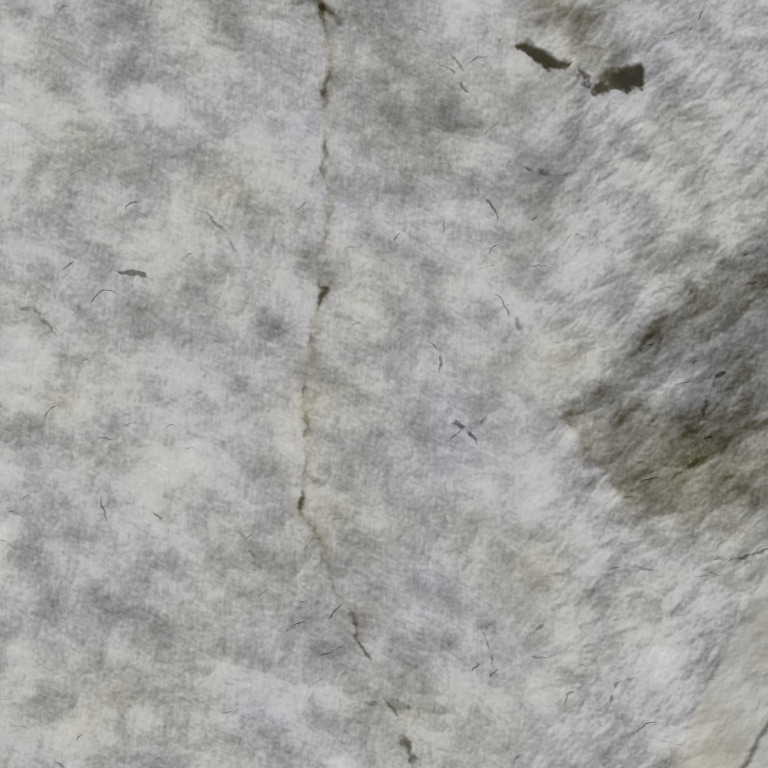
Reproduce this texture procedurally as a Shadertoy shader.

```glsl
vec2 hash2(vec2 cell) {
    vec3 h = fract(cell.xyx * vec3(0.1031, 0.1030, 0.0973));
    h += dot(h, h.yzx + 33.33);
    return fract((h.xx + h.yz) * h.zy);
}

float gradientAt(vec2 cell, vec2 offset) {
    float angle = 6.2832 * hash2(cell).x;
    return dot(vec2(cos(angle), sin(angle)), offset);
}

float gradientNoise(vec2 p) {
    vec2 i = floor(p), f = p - i, e = vec2(0.0, 1.0);
    vec2 u = f * f * f * (f * (f * 6.0 - 15.0) + 10.0);
    return mix(mix(gradientAt(i, f), gradientAt(i + e.yx, f - e.yx), u.x),
               mix(gradientAt(i + e.xy, f - e.xy), gradientAt(i + e.yy, f - e.yy), u.x), u.y);
}

// Layered noise; creased folds each layer into sharp valleys
float fbm(vec2 p, int octaves, float creased) {
    float sum = 0.0, amp = 0.5;
    for (int i = 0; i < octaves; i++) {
        float n = gradientNoise(p);
        sum += amp * mix(n, 1.4 * abs(n), creased);
        p = mat2(1.6, 1.2, -1.2, 1.6) * p + 17.3;
        amp *= 0.52;
    }
    return sum;
}

// 1 inside the distance, fading to 0 across the blur
float cover(float d, float blur) {
    return 1.0 - smoothstep(-blur, blur, d);
}

float segment(vec2 p, vec2 a, vec2 b) {
    vec2 ab = b - a;
    return length(p - a - ab * clamp(dot(p - a, ab) / dot(ab, ab), 0.0, 1.0));
}

// Coordinates stretched along a direction
vec2 grain(vec2 p, vec2 along) {
    return vec2(dot(p, along), 1.6 * dot(p, vec2(-along.y, along.x)));
}

// Stone surface: grain falls to the right, but climbs on the right side
float height(vec2 p) {
    float climbing = smoothstep(0.62, 0.76, p.x);
    vec2 falls = grain(p, vec2(0.6, -0.8)), climbs = grain(p, vec2(0.8, 0.6));
    return mix(fbm(falls * 6.5, 6, 0.6), fbm(climbs * 6.5 + 50.0, 6, 0.6), climbing);
}

// Short bent cracks, tapered at both ends
float cracklets(vec2 p, float scale, float blur) {
    vec2 q = p * scale;
    float dark = 0.0;
    for (int k = 0; k < 9; k++) {
        vec2 cell = floor(q) + vec2(k % 3, k / 3) - 1.0;
        vec2 seed = hash2(cell + 71.0), kind = hash2(cell + 213.0);
        vec2 d = q - cell - seed;
        float angle = -0.9 + 1.2 * (kind.y - 0.5) + 1.3 * smoothstep(0.65, 0.9, p.x);
        float c = cos(angle), s = sin(angle);
        d = vec2(c * d.x + s * d.y, c * d.y - s * d.x);
        float t = d.x / mix(0.15, 0.5, seed.y);
        float width = mix(0.008, 0.04, kind.y) * (1.0 - t * t);
        float line = cover(abs(d.y + 0.08 * t * t) - width, 0.7 * blur * scale + 0.006);
        dark = max(dark, line * cover(abs(t) - 0.8, 0.2) * smoothstep(0.4, 0.9, kind.x));
    }
    return dark;
}

void mainImage(out vec4 fragColor, in vec2 fragCoord) {
    vec2 p = fragCoord / iResolution.y;
    float blur = 1.0 / iResolution.y;
    vec2 jag = vec2(fbm(p * 22.0, 4, 0.0), fbm(p * 22.0 + 40.0, 4, 0.0));
    vec2 w = p + 0.04 * jag;

    // Broad mottling, fine mottling and relief lit from the upper left
    float broad = fbm(p * 3.5 + 5.0, 4, 0.0);
    float mottle = fbm(grain(p, vec2(0.7, -0.7)) * 13.0 + 9.0, 5, 0.0);
    float relief = height(p) - height(p + vec2(-0.0022, 0.0034));
    float tone = 0.645 + 0.22 * broad + 0.28 * mottle + 1.9 * relief;
    tone += 0.06 * gradientNoise(p * 170.0);
    float warmth = 0.008 + 0.07 * fbm(p * 6.0 + 31.0, 5, 0.0);

    // Chalky patches on the left
    float chalk = smoothstep(0.0, 0.25, fbm(p * vec2(6.0, 8.0) + 63.0, 5, 0.0) + 0.12 - 0.35 * p.x);
    tone += 0.09 * chalk * cover(p.x - 0.3, 0.3);

    // Shaded hollows above and beside the facet
    tone -= 0.1 * cover(segment(w, vec2(0.50, 0.97), vec2(0.58, 0.82)) - 0.04, 0.05);
    tone -= 0.08 * cover(segment(w, vec2(0.70, 0.76), vec2(0.70, 0.60)) - 0.02, 0.045);

    // Dark facet on the right with an earthy lower half
    vec2 f = w - vec2(0.73, 0.46);
    float edge = max(dot(f, vec2(-0.70, 0.715)), dot(f, vec2(-0.85, -0.52)));
    float facet = cover(edge, 0.01) * smoothstep(0.27, 0.36, w.y);
    float earth = facet * cover(w.y - 0.46, 0.03);
    tone -= facet * mix(0.15, 0.21, smoothstep(0.33, 0.46, w.y)) * cover(w.y - 0.72, 0.2);
    tone -= 0.07 * facet * cover(abs(w.y - 0.465 + 0.05 * f.x) - 0.003, 0.012);
    warmth += 0.03 * earth;

    // Smooth pale slab in the lower right corner
    float slabSide = dot(p + 0.015 * jag - vec2(0.87, 0.0), vec2(0.9, -0.43));
    float slab = smoothstep(-0.008, 0.012, slabSide);
    tone = mix(tone, 0.66 + 0.12 * mottle + 1.1 * relief, 0.8 * slab);
    tone -= 0.07 * cover(abs(slabSide) - 0.001, 0.004);
    warmth += 0.02 * slab;
    float corner = segment(p + 0.01 * jag, vec2(0.96, -0.01), vec2(1.02, 0.09));
    tone -= 0.25 * cover(corner - 0.003, 0.004);

    // Scattered cracks at two sizes, broken by the mottling
    vec2 bent = p + 0.02 * jag;
    float cracks = max(cracklets(bent, 10.0, blur), 0.8 * cracklets(bent + 3.7, 22.0, blur));
    float patchy = smoothstep(-0.2, 0.15, fbm(p * 4.0 + 77.0, 3, 0.0));
    patchy *= smoothstep(-0.25, 0.1, gradientNoise(p * 55.0));
    tone -= 0.27 * cracks * patchy * (1.0 - 0.8 * slab);

    // Long seam, nearly upright, veering right near the foot
    float seamX = 0.425 - 0.03 * smoothstep(0.0, 1.0, (0.78 - p.y) / 0.4)
                + 0.45 * max(0.33 - p.y, 0.0) + 0.03 * jag.x;
    float side = p.x - seamX;
    float broken = smoothstep(-0.2, 0.4, fbm(vec2(3.0, p.y * 22.0), 3, 0.0) * 1.6);
    float seam = cover(abs(side) - 0.004 * broken, 0.0025 + blur);
    float stain = cover(abs(side - 0.003) - 0.005, 0.011) * smoothstep(0.02, 0.3, p.y);
    tone -= seam * mix(0.03, 0.3, broken) + 0.08 * stain;
    warmth += 0.035 * stain;

    // Overhang and cavity at the top right
    float ledge = cover(segment(w, vec2(0.72, 0.99), vec2(0.79, 0.91)) - 0.02, 0.02);
    float cavity = min(segment(w, vec2(0.685, 0.942), vec2(0.76, 0.905)) - 0.004,
                       segment(w, vec2(0.785, 0.893), vec2(0.832, 0.908)) - 0.008);
    float hole = cover(cavity + 0.025 * mottle - 0.03 * jag.y, 0.006);
    float notch = cover(segment(w, vec2(0.40, 1.0), vec2(0.43, 0.985)) - 0.006, 0.01);
    tone -= 0.17 * ledge + 0.3 * notch;
    tone = mix(tone, 0.2 + 0.2 * mottle, 0.9 * hole);
    warmth += 0.03 * ledge;

    // Cool grey stone with softened highlights, turning brown in the darks
    tone = clamp(tone - 0.5 * max(tone - 0.71, 0.0), 0.16, 0.84);
    warmth += 0.04 * (1.0 - smoothstep(0.2, 0.5, tone));
    vec3 color = vec3(tone) + warmth * vec3(0.3, 0.1, -0.8);
    fragColor = vec4(color, 1.0);
}
```
